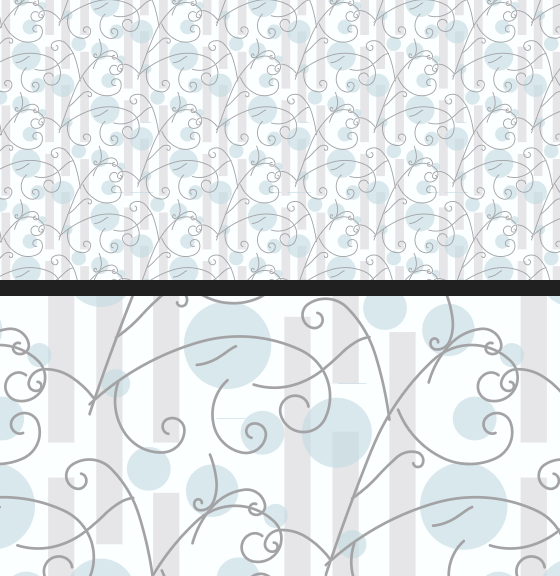
Top, the full canvas; bottom, a detail of the centre.
Give the GLSL for this pattern, as a Shadertoy shader.

```glsl
// Curling grey vines over pale blue discs and broken grey stripes, on a half-drop repeat.

const float CANVAS_WIDTH = 768.0;          // design units across the canvas
const vec2  CELL   = vec2(216.0, 147.0);   // repeat; a second copy sits at its centre
const vec2  ANCHOR = vec2(36.0, 307.0);    // centre of one large disc
const float VINE_HALF_WIDTH = 0.62;
const int   ARCS_PER_TENDRIL = 6;

const vec3 PAPER  = vec3(0.99, 1.00, 1.00);
const vec3 STRIPE = vec3(0.90, 0.90, 0.91);
const vec3 DISC   = vec3(0.85, 0.91, 0.93);
const vec3 VINE   = vec3(0.64, 0.64, 0.65);
const float OVERLAP_SHADE = 0.96;          // disc darkening where a stripe runs below

// Stripe pieces: centre x, centre y, half height
const float STRIPE_HALF_WIDTH = 6.0;
const vec3 STRIPES[3] = vec3[3](
    vec3(32, 94.5, 65.5), vec3(54, 45, 62.5), vec3(80, 91, 62));

// Discs: centre x, centre y, radius
const vec3 DISCS[8] = vec3[8](
    vec3(0, 0, 20), vec3(5, 40, 10), vec3(72, 17, 10), vec3(101, 7, 12),
    vec3(50, -40, 16), vec3(57, -91, 6.5), vec3(22, -78, 5.5), vec3(16, -40, 10));

// Tendril roots: x, y, heading in radians
const int TENDRILS = 12;
const vec3 ROOTS[TENDRILS] = vec3[TENDRILS](
    vec3(45, -105, 1.25), vec3(-63, -27, 0.75), vec3(12, -18, -0.3),
    vec3(-14, -9, 0.1), vec3(-30, 44, -1.2), vec3(-50, -17, -1.9),
    vec3(0, -16, -2.4), vec3(-8, -50, -1.2), vec3(92, -17, 1.3),
    vec3(74, -34, 1.7), vec3(47, -98, 2.2), vec3(57, -70, 0.6));

// Tendril growth: length, even bend, curl gathered at the tip
const vec3 GROWTH[TENDRILS] = vec3[TENDRILS](
    vec3(200, -0.13, -8.1), vec3(190, -1.47, -7), vec3(60, 1.9, -1.5),
    vec3(20, 0.9, -0.6), vec3(100, 2.4, 5.5), vec3(80, 3, 5),
    vec3(75, 3.5, 5), vec3(40, -0.8, -6), vec3(65, -1.5, -6.5),
    vec3(100, 0.5, 7), vec3(50, 1.2, 6), vec3(50, 0.8, -6));

// Offset to the nearest copy on the half-drop lattice
vec2 wrapCell(vec2 p) {
    vec2 a = p - CELL * floor(p / CELL + 0.5);
    vec2 b = abs(a) - 0.5 * CELL;
    return dot(a, a) < dot(b, b) ? a : b * sign(a);
}

float boxDistance(vec2 p, vec2 halfSize) {
    vec2 d = abs(p) - halfSize;
    return length(max(d, 0.0)) + min(max(d.x, d.y), 0.0);
}

float stripeDistance(vec2 p) {
    float d = 1e5;
    for (int i = 0; i < 3; i++)
        d = min(d, boxDistance(wrapCell(p - STRIPES[i].xy), vec2(STRIPE_HALF_WIDTH, STRIPES[i].z)));
    return d;
}

float discDistance(vec2 p) {
    float d = 1e5;
    for (int i = 0; i < 8; i++)
        d = min(d, length(wrapCell(p - DISCS[i].xy)) - DISCS[i].z);
    return d;
}

// Each tendril is a chain of tangent arcs that shorten and tighten toward the tip
float vineDistance(vec2 p) {
    float nearest = 1e5;
    for (int i = 0; i < TENDRILS; i++) {
        vec3 root = ROOTS[i];
        vec3 growth = GROWTH[i];
        vec2 tip = root.xy;
        float grown = 0.0, heading = root.z;
        for (int j = 1; j <= ARCS_PER_TENDRIL; j++) {
            float s = float(j) / float(ARCS_PER_TENDRIL);
            float t = s * (2.0 - s);
            float t2 = t * t;
            float nextHeading = root.z + t * (growth.y + growth.z * t2 * t2);
            float turn = nextHeading - heading;
            float halfTurn = max(0.5 * abs(turn), 0.001);
            float radius = 0.5 * growth.x * (t - grown) / halfTurn;
            vec2 reach = radius * vec2(sin(halfTurn), cos(halfTurn));

            // Chord frame, mirrored so that every arc turns the same way
            float mid = heading + 0.5 * turn;
            vec2 dir = vec2(cos(mid), sin(mid));
            vec2 q = wrapCell(p - tip - dir * reach.x);
            float side = turn < 0.0 ? -1.0 : 1.0;
            q = vec2(abs(dot(q, dir)), side * (dir.x * q.y - dir.y * q.x));
            vec2 c = vec2(q.x, reach.y - q.y);
            bool onArc = c.x * reach.y < c.y * reach.x;
            float d = length(onArc ? c : c - reach);
            nearest = min(nearest, onArc ? abs(d - radius) : d);

            tip += 2.0 * reach.x * dir;
            grown = t;
            heading = nextHeading;
        }
    }
    return nearest - VINE_HALF_WIDTH;
}

float coverage(float d, float pixel) {
    return clamp(0.5 - d / pixel, 0.0, 1.0);
}

void mainImage(out vec4 fragColor, in vec2 fragCoord) {
    float pixel = CANVAS_WIDTH / iResolution.x;
    vec2 p = fragCoord * pixel - ANCHOR;

    // Layers from back to front
    float stripe = coverage(stripeDistance(p), pixel);
    vec3 color = mix(PAPER, STRIPE, stripe);
    color = mix(color, DISC * mix(1.0, OVERLAP_SHADE, stripe), coverage(discDistance(p), pixel));
    color = mix(color, VINE, coverage(vineDistance(p), pixel));
    fragColor = vec4(color, 1.0);
}
```
